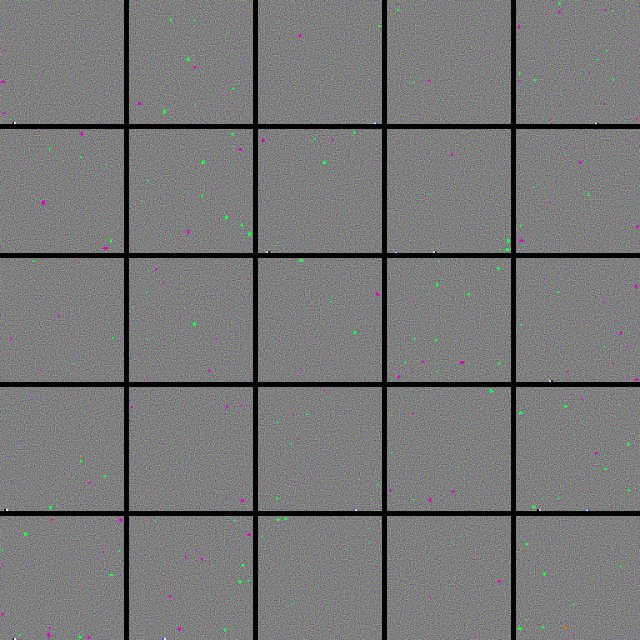
This pattern is drawn by a Shadertoy shader. Its source:

```glsl
// Five by five grid of grainy grey tiles with sparse neon specks and black grid lines.

const float TILES = 5.0;             // tiles across and down
const float PITCH = 0.2016;          // tile spacing
const float LINE_WIDTH = 0.0075;
const float LINE_SOFTNESS = 0.0007;
const float TILE_SIZE = PITCH - LINE_WIDTH;

const float GRAIN_SCALE = 512.0;     // grains per canvas height
const vec3 BASE_GREY = vec3(0.498, 0.498, 0.500);
const vec3 RED_GRAIN = vec3(0.26, 0.08, 0.02);
const vec3 GREEN_GRAIN = vec3(-0.10, 0.35, -0.17);
const vec3 BLUE_GRAIN = vec3(0.02, 0.06, 0.26);
const vec3 LINE_COLOR = vec3(0.005);

const float SPECK_CELLS = 16.0;      // candidate specks along one tile side
const float SPECK_DENSITY = 0.05;
const float SPECK_MIN = 0.0009;      // speck radii
const float SPECK_MAX = 0.0029;
const float ORANGE_CHANCE = 0.012;
const vec3 GREEN_SPECK = vec3(0.10, 1.00, 0.28);
const vec3 MAGENTA_SPECK = vec3(0.88, 0.00, 0.78);
const vec3 ORANGE_SPECK = vec3(1.00, 0.42, 0.03);

const float FLECK_CELLS = 30.0;      // candidate flecks along a tile's lower edge
const float FLECK_CHANCE = 0.02;
const float FLECK_HEIGHT = 0.0035;
const float TAU = 6.2831853;

// Integer hash giving three values in 0..1
vec3 hash3(vec3 p) {
    uvec3 v = uvec3(ivec3(p)) * 1664525u + 1013904223u;
    v.x += v.y * v.z; v.y += v.z * v.x; v.z += v.x * v.y;
    v ^= v >> 16u;
    v.x += v.y * v.z; v.y += v.z * v.x; v.z += v.x * v.y;
    return vec3(v >> 8u) / 16777216.0;
}

// Three independent gradient noises sharing one lattice
vec3 gradientNoise3(vec2 p) {
    vec2 cell = floor(p), f = p - cell;
    vec2 fade = f * f * f * (f * (f * 6.0 - 15.0) + 10.0);
    vec3 sum = vec3(0.0);
    for (int j = 0; j < 2; j++)
    for (int i = 0; i < 2; i++) {
        vec2 corner = vec2(i, j);
        vec2 d = f - corner;
        vec2 w = mix(1.0 - fade, fade, corner);
        vec3 angle = TAU * hash3(vec3(cell + corner, 7.0));
        sum += w.x * w.y * (cos(angle) * d.x + sin(angle) * d.y);
    }
    return sum;
}

// Scattered specks, denser near tile edges; p spans 0..1 inside the tile
vec3 addSpecks(vec3 color, vec2 p, vec2 tile, float px) {
    vec2 cell = floor(p * SPECK_CELLS);
    vec3 key = vec3(cell + tile * SPECK_CELLS, 31.0);
    vec3 place = hash3(key);
    vec3 look = hash3(key + vec3(0.0, 0.0, 12.0));

    vec2 fromCenter = abs((cell + 0.5) / SPECK_CELLS - 0.5) * 2.0;
    float edgeBias = mix(0.55, 1.5, pow(max(fromCenter.x, fromCenter.y), 3.0));
    float tileBias = mix(0.5, 1.5, hash3(vec3(tile, 53.0)).x);
    float present = step(place.z, SPECK_DENSITY * edgeBias * tileBias);

    float radius = mix(SPECK_MIN, SPECK_MAX, look.x * look.x);
    vec2 center = mix(vec2(0.3), vec2(0.7), place.xy);
    vec2 d = (fract(p * SPECK_CELLS) - center) * TILE_SIZE / SPECK_CELLS;
    d *= vec2(mix(0.75, 1.25, look.z), mix(1.25, 0.75, look.z));

    vec3 tint = mix(GREEN_SPECK, MAGENTA_SPECK, step(0.5, look.y));
    tint = mix(tint, ORANGE_SPECK, step(look.y, ORANGE_CHANCE));
    float mask = 1.0 - smoothstep(-0.6 * px, 0.6 * px, length(d) - radius);
    return mix(color, tint, mask * present);
}

// Rare paired flecks, one pale and one dark or blue, on the lower edge
vec3 addEdgeFlecks(vec3 color, vec2 p, vec2 tile, float px) {
    float x = p.x * FLECK_CELLS;
    vec3 h = hash3(vec3(floor(x) + tile.x * FLECK_CELLS, tile.y, 71.0));
    float side = fract(x) - 0.5;
    float halfWidth = 0.42 * TILE_SIZE / FLECK_CELLS;
    float d = max(abs(side) * TILE_SIZE / FLECK_CELLS - halfWidth,
                  p.y * TILE_SIZE - FLECK_HEIGHT * mix(0.5, 1.0, h.y));
    vec3 darkTint = mix(vec3(0.02), vec3(0.05, 0.35, 0.95), step(0.6, h.z));
    vec3 tint = mix(darkTint, vec3(0.96), step(0.0, side * (h.y - 0.5)));
    float mask = 1.0 - smoothstep(-0.5 * px, 0.5 * px, d);
    return mix(color, tint, mask * step(h.x, FLECK_CHANCE));
}

void mainImage(out vec4 fragColor, in vec2 fragCoord) {
    float px = 1.0 / iResolution.y;
    vec2 uv = fragCoord * px;

    // Tile index and position within the tile
    vec2 grid = (uv - 0.5) / PITCH + 0.5 * TILES;
    vec2 tile = floor(grid);
    vec2 local = (grid - tile) * PITCH;
    vec2 p = (local - 0.5 * LINE_WIDTH) / TILE_SIZE;

    // Coloured grain, strongest along green to magenta
    vec3 n = gradientNoise3(uv * GRAIN_SCALE);
    vec3 color = BASE_GREY + n.x * RED_GRAIN + n.y * GREEN_GRAIN + n.z * BLUE_GRAIN;

    color = addSpecks(color, p, tile, px);
    color = addEdgeFlecks(color, p, tile, px);

    // Grid lines
    vec2 toLine = min(local, PITCH - local);
    float d = min(toLine.x, toLine.y) - 0.5 * LINE_WIDTH;
    float edge = max(0.5 * px, LINE_SOFTNESS);
    color = mix(LINE_COLOR, color, smoothstep(-edge, edge, d));

    fragColor = vec4(clamp(color, 0.0, 1.0), 1.0);
}
```
